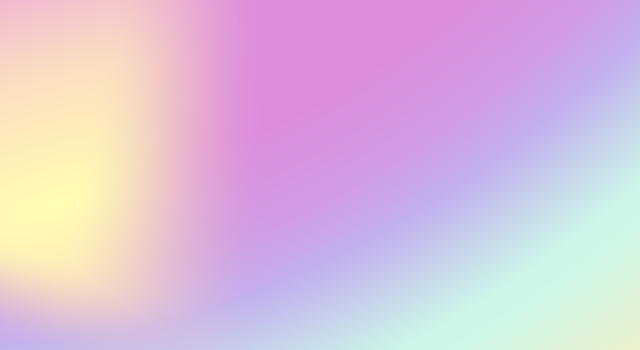
This background is drawn by a Shadertoy shader. Its source:

```glsl
// Soft pastel gradient: a yellow glow at left, an orchid field and a curved sweep into mint.

// Linear step from 0 at a to 1 at b
float ramp(float a, float b, float x) {
    return clamp((x - a) / (b - a), 0.0, 1.0);
}

// Colour bands by signed distance above the lavender curve
vec3 sweepColor(float d) {
    vec3 cream    = vec3(0.93, 0.94, 0.80);
    vec3 mint     = vec3(0.80, 0.97, 0.91);
    vec3 lavender = vec3(0.76, 0.69, 0.93);
    vec3 lilac    = vec3(0.82, 0.61, 0.89);
    vec3 orchid   = vec3(0.86, 0.55, 0.86);
    vec3 col = mix(cream, mint, ramp(-0.66, -0.36, d));
    col = mix(col, lavender, ramp(-0.31, 0.0, d));
    col = mix(col, lilac, ramp(0.0, 0.17, d));
    return mix(col, orchid, ramp(0.17, 0.44, d));
}

// Yellow core that turns to peach, then to pink at the upper corner
vec3 glowColor(vec2 p) {
    vec2 q = p - vec2(0.17, 0.42);
    float d = length(vec2(0.35 * q.x, q.y - 0.25 * q.x));
    vec3 yellow = vec3(1.00, 0.99, 0.70);
    vec3 peach  = vec3(0.985, 0.88, 0.75);
    vec3 pink   = vec3(0.945, 0.72, 0.825);
    vec3 col = mix(yellow, peach, ramp(0.0, 0.36, d));
    return mix(col, pink, ramp(0.36, 0.64, d));
}

void mainImage(out vec4 fragColor, in vec2 fragCoord) {
    vec2 p = fragCoord / iResolution.y;

    // Approximate distance to a parabola, scaled by its slope
    float curve = p.y - 0.02 - 0.26 * p.x * p.x;
    float d = curve / length(vec2(1.0, 0.52 * p.x));
    vec3 col = sweepColor(d);

    // Glow fades to the right and towards the bottom
    float edge = 0.43 + 0.11 * p.y;
    float width = 0.32 - 0.08 * p.y;
    float glow = 1.0 - smoothstep(edge - width, edge + width, p.x);
    glow *= smoothstep(0.0, 0.32, p.y + 0.3 * p.x);
    col = mix(col, glowColor(p), glow);

    fragColor = vec4(col, 1.0);
}
```
